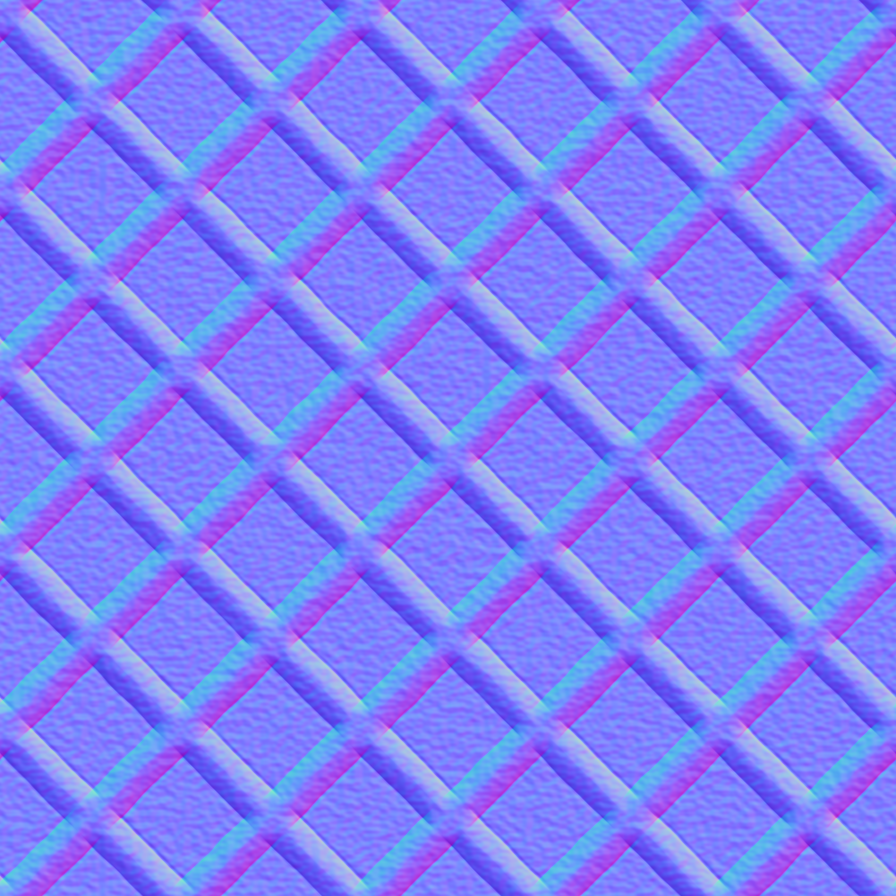
This texture map is drawn by a Shadertoy shader. Its source:

```glsl
// Tangent-space normal map of a diagonal lattice of rounded bars over grainy plaster.
#define REPEATS 5.0                    // diamonds across and down
#define CROSSING vec2(0.503, 0.487)    // position of one bar crossing
#define HALF_WIDTH 0.155               // bar half width, in repeats
#define ROUNDNESS 1.6                  // exponent of the bar profile
#define RELIEF vec2(0.0076, 0.0106)    // slope gain along x and y
#define GROOVE 0.10                    // depth of the crease beside a bar
#define WOBBLE 0.014                   // unevenness of the bar edges
#define GRAIN 0.10                     // height of the surface grain
#define GRAIN_FREQ vec2(105.0, 140.0)  // grain cells across and down
#define STEP 0.0012                    // sampling distance for slopes

vec2 hashGradient(vec2 cell) {
    vec3 q = fract(cell.xyx * vec3(0.1031, 0.1030, 0.0973));
    q += dot(q, q.yzx + 33.33);
    float angle = 6.28318 * fract((q.x + q.y) * q.z);
    return vec2(cos(angle), sin(angle));
}

float gradientNoise(vec2 p) {
    vec2 i = floor(p), f = p - i;
    vec2 w = f * f * f * (f * (f * 6.0 - 15.0) + 10.0);
    vec2 e = vec2(1.0, 0.0);
    float a = dot(hashGradient(i), f);
    float b = dot(hashGradient(i + e.xy), f - e.xy);
    float c = dot(hashGradient(i + e.yx), f - e.yx);
    float d = dot(hashGradient(i + e.xx), f - e.xx);
    return mix(mix(a, b, w.x), mix(c, d, w.x), w.y);
}

// Rounded ridge at every integer, with a crease mostly on its right side.
float barHeight(float x) {
    float d = fract(x + 0.5) - 0.5;
    float t = min(abs(d) / HALF_WIDTH, 1.0);
    float crease = (abs(d) - HALF_WIDTH - 0.008) / 0.016;
    float depth = GROOVE * mix(0.35, 1.0, step(0.0, d));
    return 1.0 - pow(t, ROUNDNESS) - depth * exp(-crease * crease);
}

float surfaceHeight(vec2 uv) {
    vec2 p = (uv - CROSSING) * REPEATS;
    float bend = WOBBLE * gradientNoise(uv * 27.0 + 40.0);
    float sway = WOBBLE * gradientNoise(uv * 23.0 + 90.0);
    float rising = barHeight(p.x - p.y + bend);
    float falling = barHeight(p.x + p.y + sway);

    // Blended union keeps crossings flat and deepens the inner corners.
    float lattice = rising + falling - rising * falling;

    float grain = gradientNoise(uv * GRAIN_FREQ)
                + 0.9 * gradientNoise(uv * GRAIN_FREQ * 0.53 + 17.0)
                + 0.8 * gradientNoise(uv * GRAIN_FREQ * 0.21 + 61.0);
    return lattice + GRAIN * grain;
}

void mainImage(out vec4 fragColor, in vec2 fragCoord) {
    vec2 uv = fragCoord / iResolution.xy;

    // Central differences give the slope of the surface.
    vec2 e = vec2(STEP, 0.0);
    vec2 slope = vec2(surfaceHeight(uv + e.xy) - surfaceHeight(uv - e.xy),
                      surfaceHeight(uv + e.yx) - surfaceHeight(uv - e.yx)) / (2.0 * STEP);

    // Pack the unit normal into colour.
    vec3 normal = normalize(vec3(-slope * RELIEF, 1.0));
    fragColor = vec4(0.5 + 0.5 * normal, 1.0);
}
```
